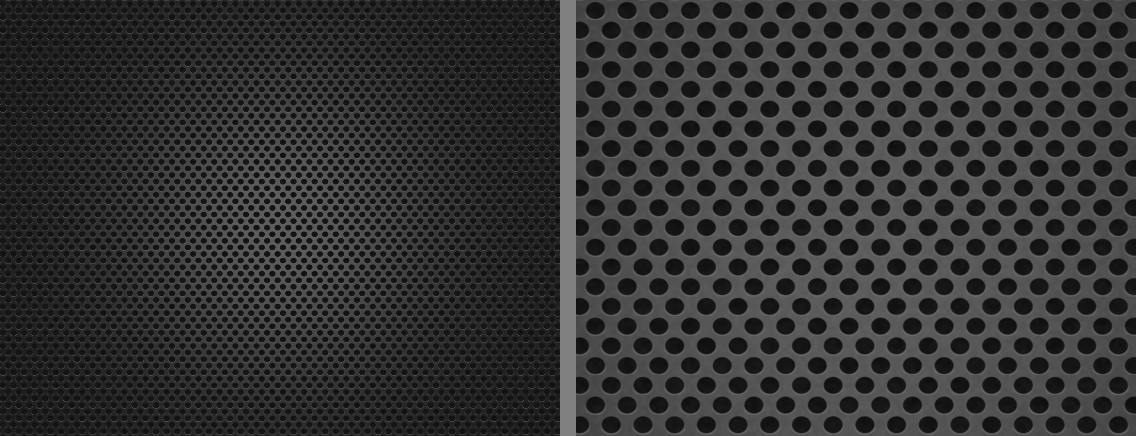
Left, the full canvas; right, a detail of the centre.
Give the GLSL for this texture, as a WebGL 2 fragment shader.

```glsl
#version 300 es
precision highp float;

uniform vec2 u_resolution;
out vec4 fragColor;

const vec2 REPEATS = vec2(53.0, 66.3);        // holes across, rows down
const vec2 PHASE = vec2(0.28, 0.17);
const vec2 HOLE_RADII = vec2(0.0056, 0.0050); // in canvas widths
const float RIM_WIDTH = 0.0011;
const float EDGE_SOFTNESS = 0.0005;
const vec3 HOLE_COLOR = vec3(0.08);
const vec3 PLATE_DARK = vec3(0.115);
const vec3 PLATE_LIGHT = vec3(0.365);
const vec3 RIM_LIGHT = vec3(0.21);

float hash(vec2 p) {
    vec3 q = fract(vec3(p.xyx) * 0.1031);
    q += dot(q, q.yzx + 33.33);
    return fract((q.x + q.y) * q.z);
}

float valueNoise(vec2 p) {
    vec2 i = floor(p);
    vec2 f = fract(p);
    f = f * f * (3.0 - 2.0 * f);
    float low = mix(hash(i), hash(i + vec2(1.0, 0.0)), f.x);
    float high = mix(hash(i + vec2(0.0, 1.0)), hash(i + vec2(1.0)), f.x);
    return mix(low, high, f.y);
}

// Offset from the hole centre in xy and hole index in zw, odd rows shifted
vec4 staggeredCell(vec2 uv, vec2 repeats, vec2 phase) {
    vec2 grid = uv * repeats - phase;
    float row = floor(grid.y);
    grid.x += 0.5 * mod(row, 2.0);
    vec2 id = vec2(floor(grid.x), row);
    return vec4(grid - id - 0.5, id);
}

float ellipseDistance(vec2 p, vec2 radii) {
    return (length(p / radii) - 1.0) * min(radii.x, radii.y);
}

float coverage(float d, float softness) {
    return 1.0 - smoothstep(-softness, softness, d);
}

float glowAt(vec2 p, vec2 center, float spread) {
    vec2 q = (p - center) / spread;
    return exp(-dot(q, q));
}

void main() {
    vec2 uv = gl_FragCoord.xy / u_resolution;
    float aspect = u_resolution.y / u_resolution.x;
    float softness = max(0.45 / u_resolution.x, EDGE_SOFTNESS);
    vec2 p = uv * vec2(1.0, aspect);

    // Plate lit by a soft central light
    float glow = glowAt(p, vec2(0.505, 0.49 * aspect), 0.30);
    vec3 color = mix(PLATE_DARK, PLATE_LIGHT, glow);

    // Distance to the nearest hole
    vec4 cell = staggeredCell(uv, REPEATS, PHASE);
    vec2 offset = cell.xy * vec2(1.0, aspect) / REPEATS;
    float d = ellipseDistance(offset, HOLE_RADII);

    // Thin bright crescent on the lower lip, strongest away from the light
    float facing = smoothstep(-0.15, 0.7, -offset.y / max(length(offset), 1e-5));
    float lip = coverage(abs(d - 0.5 * RIM_WIDTH) - 0.5 * RIM_WIDTH, softness);
    float wear = mix(0.75, 1.0, hash(cell.zw + 17.0));
    color += RIM_LIGHT * lip * facing * wear * mix(1.0, 0.2, glow);

    // Dark opening, a little lighter towards its floor
    float depth = clamp(-offset.y / HOLE_RADII.y, -1.0, 1.0);
    vec3 opening = HOLE_COLOR + 0.01 * depth + 0.01 * (hash(cell.zw) - 0.5);
    color = mix(color, opening, coverage(d, softness));

    // Fine grain
    color += 0.03 * (valueNoise(p * 380.0) - 0.5);
    fragColor = vec4(clamp(color, 0.0, 1.0), 1.0);
}
```
